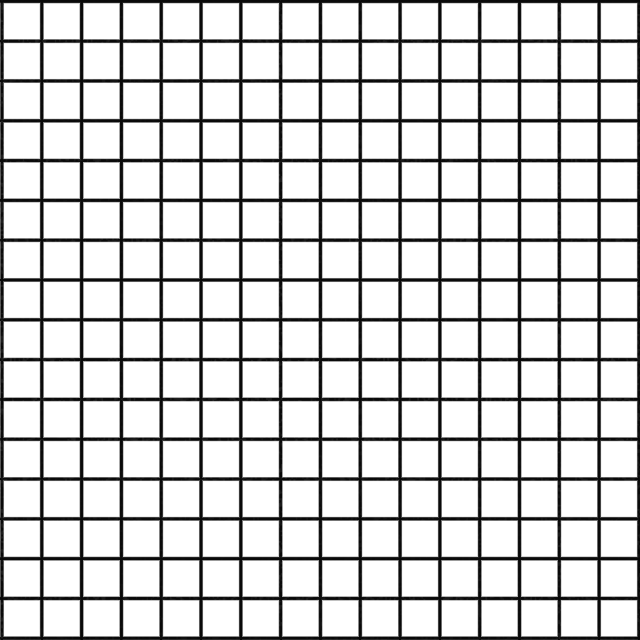
Give the GLSL for this pattern, as a Shadertoy shader.

```glsl
float hash(vec2 p) {
    vec3 q = fract(p.xyx * vec3(0.1031, 0.1030, 0.0973));
    q += dot(q, q.yzx + 33.33);
    return fract((q.x + q.y) * q.z);
}

float valueNoise(vec2 p) {
    vec2 cell = floor(p), f = fract(p);
    f = f * f * (3.0 - 2.0 * f);
    return mix(mix(hash(cell), hash(cell + vec2(1, 0)), f.x),
               mix(hash(cell + vec2(0, 1)), hash(cell + vec2(1, 1)), f.x), f.y);
}

void mainImage(out vec4 fragColor, in vec2 fragCoord) {
    vec2 uv = fragCoord / iResolution.xy;
    vec2 pixel = 1.0 / iResolution.xy;

    // Sixteen cells each way, bounded by seventeen rules
    float pitch = 0.0622;
    vec2 grid = (uv - vec2(0.5007, 0.5003)) / pitch;
    vec2 lineId = round(grid);
    vec2 lineDist = abs(grid - lineId) * pitch;

    // Soft-edged rules along both axes
    vec2 edge = 0.85 * pixel + 0.0001;
    vec2 rules = 1.0 - smoothstep(0.0027 - edge, 0.0027 + edge, lineDist);
    float ink = max(rules.x, rules.y);

    // Faint print grain, stronger on some rules than others
    float wear = lineDist.x < lineDist.y ? hash(vec2(lineId.x + 20.0, 3.0))
                                         : hash(vec2(7.0, lineId.y + 20.0));
    float grain = smoothstep(0.4, 0.9, valueNoise(uv * 300.0));
    vec3 inkColor = vec3(0.035 + 0.08 * grain * wear);

    fragColor = vec4(mix(vec3(1.0), inkColor, ink), 1.0);
}
```
